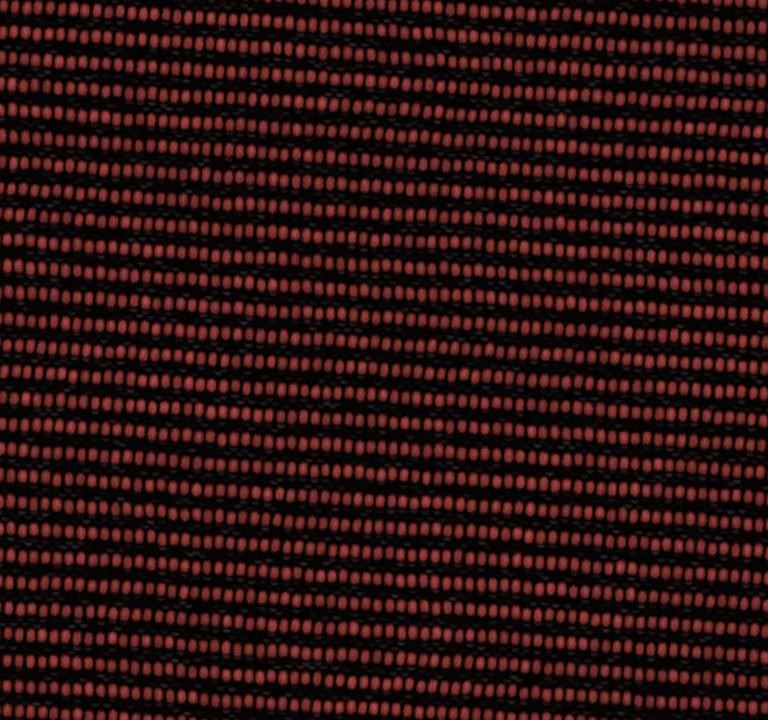
A Shadertoy shader for this texture:

```glsl
// Ribbed woven cloth: slightly tilted rows of rounded red stitches on black.
// Each stitch is a superellipse in a sheared grid, jittered by a hash;
// faint dark threads run in the grooves between the rows.

const float ROWS = 27.53;          // rows per canvas height
const float STITCHES = 62.6;       // stitches per canvas height of length
const float ROW_SLOPE = 0.065;     // fall of a row to the right
const float COLUMN_SLOPE = 0.028;  // drift of a column to the left
const vec2 GRID_PHASE = vec2(0.35, 0.19);
const vec2 STITCH_HALF = vec2(0.47, 0.295);  // half size in grid cells
const float ROUNDNESS = 2.5;       // superellipse exponent
const float JITTER = 0.07;
const float WARP = 0.10;           // waviness of the rows, in row pitches

const vec3 GROUND = vec3(0.022, 0.010, 0.012);
const vec3 STITCH_EDGE = vec3(0.20, 0.045, 0.038);
const vec3 STITCH_BODY = vec3(0.45, 0.175, 0.16);
const vec3 STITCH_LIT = vec3(0.56, 0.265, 0.25);
const vec3 THREAD = vec3(0.125, 0.110, 0.122);

float hash(vec2 p) {
    vec3 q = fract(vec3(p.xyx) * 0.1031);
    q += dot(q, q.yzx + 33.33);
    return fract((q.x + q.y) * q.z);
}

float noise(vec2 p) {
    vec2 i = floor(p), f = fract(p);
    f = f * f * (3.0 - 2.0 * f);
    float low = mix(hash(i), hash(i + vec2(1, 0)), f.x);
    float high = mix(hash(i + vec2(0, 1)), hash(i + vec2(1, 1)), f.x);
    return mix(low, high, f.y);
}

// Superellipse distance: 0 at the centre, 1 on the outline
float superellipse(vec2 p, vec2 halfSize) {
    vec2 q = pow(abs(p / halfSize) + 1e-4, vec2(ROUNDNESS));
    return pow(q.x + q.y, 1.0 / ROUNDNESS);
}

// Dark dashes in the groove, two staggered lines per row
float grooveThreads(vec2 grid) {
    float sum = 0.0;
    for (int k = 0; k < 2; k++) {
        float side = float(k);
        vec2 g = grid - vec2(0.5 * side, 0.40 + 0.20 * side);
        vec2 id = floor(g + 0.5) + 57.0 * side;
        vec2 local = fract(g + 0.5) - 0.5;
        float strength = hash(id + 211.0);
        local.y += 0.12 * (hash(id + 83.0) - 0.5) + 0.25 * local.x * local.x;
        float d = superellipse(local, vec2(0.44, 0.10));
        sum += (1.0 - smoothstep(0.3, 1.1, d)) * strength * strength;
    }
    return sum;
}

void mainImage(out vec4 fragColor, in vec2 fragCoord) {
    vec2 p = fragCoord / iResolution.y;
    float down = 1.0 - p.y;

    // Sheared, gently warped grid with stitch centres at whole numbers
    vec2 grid = vec2((p.x + COLUMN_SLOPE * down) * STITCHES,
                     (down - ROW_SLOPE * p.x) * ROWS) - GRID_PHASE;
    grid.y += WARP * (noise(p * 6.0 + 4.0) - 0.5);
    grid.x += 0.5 * (noise(p * vec2(5.0, 9.0) + 30.0) - 0.5);

    // One stitch with its own offset, size and tone
    vec2 id = floor(grid + 0.5) + 100.0;
    vec2 local = fract(grid + 0.5) - 0.5;
    vec2 rnd = vec2(hash(id), hash(id + 37.0)) - 0.5;
    float tone = hash(id + 71.0);
    local += rnd * JITTER * vec2(1.0, 1.2);
    local.x += 0.10 * local.y;
    vec2 halfSize = STITCH_HALF * (1.0 + 0.14 * (vec2(tone, hash(id + 19.0)) - 0.6));
    float d = superellipse(local, halfSize);
    d += 0.16 * (noise(grid * vec2(5.0, 9.0) + 200.0) - 0.5);

    // Groove ground and threads
    vec3 color = GROUND + THREAD * grooveThreads(grid);
    color *= 0.7 + 0.6 * noise(grid * vec2(3.0, 8.0) + 90.0);

    // Shade the stitch from its dark rim to its lit crown
    float soft = 0.07 + 20.0 / iResolution.y;
    vec3 stitch = mix(STITCH_BODY, STITCH_EDGE, smoothstep(0.55, 0.95, d));
    float crown = 1.0 - smoothstep(0.1, 0.75, length(local / halfSize + vec2(0.0, 0.15)));
    stitch = mix(stitch, STITCH_LIT, crown * (0.45 + 0.55 * tone));
    stitch *= 0.88 + 0.24 * noise(grid * vec2(7.0, 5.0) + 400.0);
    stitch *= 0.90 + 0.20 * hash(id + 131.0);
    stitch *= 0.94 + 0.12 * noise(p * 4.0 + 60.0);
    color = mix(color, stitch, 1.0 - smoothstep(1.0 - soft, 1.0 + soft, d));

    fragColor = vec4(clamp(color, 0.0, 1.0), 1.0);
}
```
